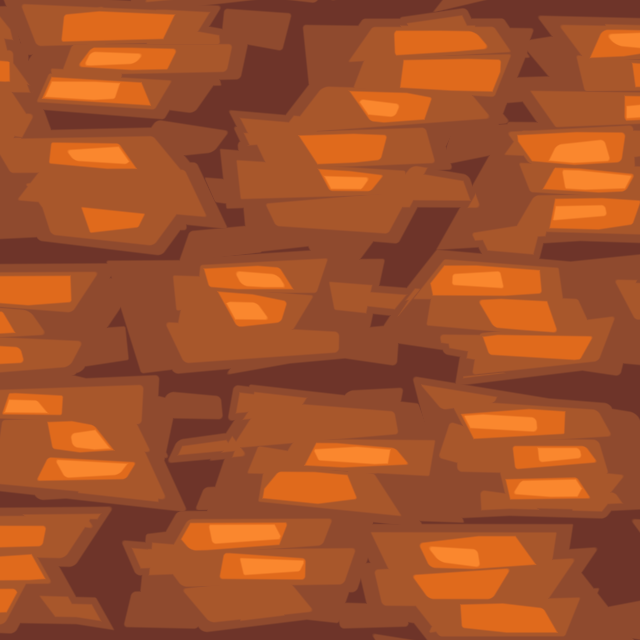
A three.js fragment shader for this texture:

```glsl
varying vec2 vUv;

const vec3 CREVICE = vec3(0.43, 0.205, 0.16);
const vec3 ROCK    = vec3(0.56, 0.29, 0.18);
const vec3 FACE    = vec3(0.66, 0.34, 0.17);
const vec3 GLOW    = vec3(0.88, 0.415, 0.11);
const vec3 SHINE   = vec3(0.98, 0.53, 0.18);

const vec2 CLUSTER_CELL = vec2(0.4, 0.2);
const vec2 STONE_CELL   = vec2(0.143, 0.083);
const float STRATUM_STEP = 0.051;
const float SIDE_SLANT = 0.85;
const float TAPER = 0.4;
const float SOFTNESS = 0.0018;
const float STONE_SHARE = 0.45;
const float STONE_FACE_SHARE = 0.4;
const float GLOW_SHARE = 0.88;
const float SHINE_SHARE = 0.6;
const float FAR = 1.0;

vec4 hash4(vec2 cell, float k) {
  vec4 p = fract(vec3(cell + 57.0, k + 3.0).xyzx * vec4(0.1031, 0.103, 0.0973, 0.1099));
  p += dot(p, p.wzxy + 33.33);
  return fract((p.xxyz + p.yzzw) * p.zywx);
}

// Signed distance to a rounded block with slanted sides and tapered top and bottom
float slab(vec2 p, vec2 size, vec4 rnd) {
  vec4 lean = rnd * 2.0 - 1.0;
  vec2 slant = lean.xy * SIDE_SLANT;
  vec2 taper = lean.zw * TAPER * size.y / size.x;
  float left  = (-p.x - size.x + slant.x * p.y) * inversesqrt(1.0 + slant.x * slant.x);
  float right = ( p.x - size.x + slant.y * p.y) * inversesqrt(1.0 + slant.y * slant.y);
  float top    =  p.y - size.y + taper.x * p.x;
  float bottom = -p.y - size.y + taper.y * p.x;
  float radius = mix(0.002, 0.008, fract(dot(rnd, vec4(7.0))));
  vec2 q = vec2(max(left, right), max(top, bottom)) + radius;
  return min(max(q.x, q.y), 0.0) + length(max(q, 0.0)) - radius;
}

// Cell near p, with every row shifted sideways by its own amount
vec2 cellCentre(vec2 p, vec2 size, vec2 offset, float k, out vec2 id) {
  float row = floor(p.y / size.y) + offset.y;
  float shift = hash4(vec2(row, 9.0), k).x;
  id = vec2(floor(p.x / size.x + shift) + offset.x, row);
  return (id + 0.5 - vec2(shift, 0.0)) * size;
}

// Distances to rock, face, glow and shine, in x, y, z and w
vec4 addCluster(vec4 d, vec2 p, vec2 id) {
  vec4 r = hash4(id, 1.0);
  p -= (r.xy - 0.5) * vec2(0.08, 0.045);
  vec2 bodySize = mix(vec2(0.14, 0.072), vec2(0.2, 0.098), r.zw);
  d.x = min(d.x, slab(p, bodySize, hash4(id, 2.0)));

  for (int i = 0; i < 3; i++) {
    float k = 10.0 + 10.0 * float(i);
    vec4 a = hash4(id, k);
    vec4 b = hash4(id, k + 1.0);
    vec4 c = hash4(id, k + 2.0);
    vec4 lean = hash4(id, k + 3.0);

    // Face slab with a wider rim of rock
    vec2 q = p - vec2((a.x - 0.5) * 0.09, (float(i) - 1.0) * STRATUM_STEP);
    vec2 faceSize = mix(vec2(0.085, 0.023), vec2(0.145, 0.033), a.yz);
    float face = slab(q, faceSize, lean);
    d.x = min(d.x, slab(q, faceSize + vec2(0.024, 0.013), lean));
    d.y = min(d.y, face);

    // Lit patch inside the face, and its bright core
    q.x -= (b.x - 0.5) * 0.09;
    vec2 glowSize = mix(vec2(0.04, 0.015), vec2(0.088, 0.026), b.yz);
    float glow = max(slab(q, glowSize, hash4(id, k + 4.0)), face + 0.006);
    glow = a.w < GLOW_SHARE ? glow : FAR;
    d.z = min(d.z, glow);

    q -= (c.xy - 0.5) * vec2(0.06, 0.012);
    vec2 shineSize = mix(vec2(0.03, 0.009), vec2(0.058, 0.016), c.zw);
    float shine = max(slab(q, shineSize, hash4(id, k + 5.0)), glow + 0.003);
    d.w = min(d.w, b.w < SHINE_SHARE ? shine : FAR);
  }
  return d;
}

float cover(float d) {
  return 1.0 - smoothstep(-SOFTNESS, SOFTNESS, d);
}

void main() {
  vec4 d = vec4(FAR);
  float stoneFace = FAR;
  vec2 id;

  for (int j = -1; j <= 1; j++) {
    for (int i = -1; i <= 1; i++) {
      vec2 offset = vec2(float(i), float(j));
      vec2 centre = cellCentre(vUv, CLUSTER_CELL, offset, 4.0, id);
      d = addCluster(d, vUv - centre, id);

      // Loose stones between and upon the clusters
      centre = cellCentre(vUv, STONE_CELL, offset, 5.0, id);
      vec4 r = hash4(id, 6.0);
      vec2 size = mix(vec2(0.035, 0.018), vec2(0.065, 0.031), r.zw);
      vec2 q = vUv - centre - (r.xy - 0.5) * vec2(0.05, 0.03);
      float stone = slab(q, size, hash4(id, 7.0));
      vec4 pick = hash4(id, 8.0);
      if (pick.x < STONE_SHARE) d.x = min(d.x, stone);
      if (pick.y < STONE_FACE_SHARE) stoneFace = min(stoneFace, stone);
    }
  }
  d.y = min(d.y, max(stoneFace, d.x + 0.011));

  // Paint from the deepest layer to the brightest
  vec3 color = mix(CREVICE, ROCK, cover(d.x));
  color = mix(color, FACE, cover(d.y));
  color = mix(color, GLOW, cover(d.z));
  color = mix(color, SHINE, cover(d.w));
  gl_FragColor = vec4(color, 1.0);
}
```
